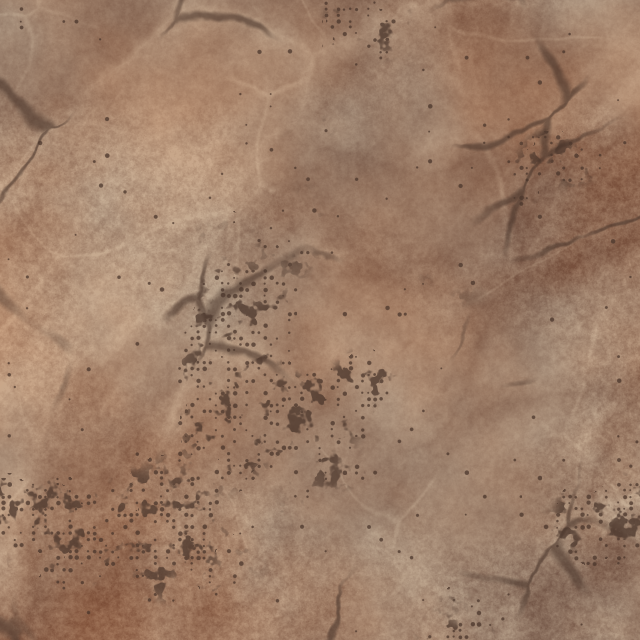
Write a WebGL 2 fragment shader that draws this texture.

```glsl
#version 300 es
precision highp float;
// Weathered sandstone: overlapping curved plates, pale veins, dark cracks, pits and grain.

uniform vec2 u_resolution;
out vec4 fragColor;

const vec3 UMBER = vec3(0.53, 0.39, 0.31);
const vec3 SAND = vec3(0.72, 0.60, 0.50);
const vec3 RUST_SHIFT = vec3(0.014, -0.014, -0.027);
const vec3 PIT = vec3(0.29, 0.21, 0.17);

vec2 hash2(vec2 c) {
  vec3 q = fract(c.xyx * vec3(0.1031, 0.1030, 0.0973));
  q += dot(q, q.yzx + 33.33);
  return fract((q.xx + q.yz) * q.zy);
}

mat2 rotation(float a) {
  return mat2(cos(a), sin(a), -sin(a), cos(a));
}

float valueNoise(vec2 p) {
  vec2 i = floor(p), f = fract(p);
  f = f * f * (3.0 - 2.0 * f);
  float low = mix(hash2(i).x, hash2(i + vec2(1, 0)).x, f.x);
  float high = mix(hash2(i + vec2(0, 1)).x, hash2(i + vec2(1, 1)).x, f.x);
  return mix(low, high, f.y);
}

float fbm(vec2 p, int octaves, float gain) {
  float sum = 0.0, amp = 1.0, total = 0.0;
  for (int i = 0; i < octaves; i++) {
    sum += amp * valueNoise(p);
    total += amp;
    amp *= gain;
    p = rotation(0.65) * p * 2.03 + 17.3;
  }
  return sum / total;
}

// Layered sines that bend straight borders into arcs.
vec2 sineWarp(vec2 p, float amount) {
  for (int i = 1; i <= 3; i++) {
    float k = float(i);
    p += amount / k * sin(p.yx * 4.3 * k + vec2(1.7, 4.1) * k);
  }
  return p;
}

// Cellular plates: x = gap to the nearest border, y = softly blended plate tone.
vec2 plates(vec2 p, float softness) {
  vec2 cell = floor(p);
  float near = 9.0, next = 9.0, tone = 0.0, weights = 0.0;
  for (int y = -1; y <= 1; y++)
  for (int x = -1; x <= 1; x++) {
    vec2 id = cell + vec2(x, y);
    vec2 h = hash2(id);
    float d = length(id + 0.1 + 0.8 * h - p);
    next = min(next, max(near, d));
    near = min(near, d);
    float w = exp(-d / softness);
    tone += w * hash2(id + 71.0).y;
    weights += w;
  }
  return vec2(next - near, tone / weights);
}

// Plates stretched along a diagonal that steepens toward the bottom.
vec2 strata(vec2 p) {
  float ragged = fbm(p * 13.0, 4, 0.55) - 0.5;
  vec2 q = sineWarp(p, 0.045) + ragged * vec2(0.035, -0.035) - 0.5;
  float angle = mix(1.25, 0.6, p.y);
  return plates(rotation(-angle) * q * vec2(2.5, 4.4) + vec2(7.4, 3.7), 0.045);
}

// Round holes of random size, one per grid cell.
float pits(vec2 p, float density) {
  vec2 id = floor(p), h = hash2(id);
  float radius = 0.12 + 0.24 * h.y;
  float d = length(fract(p) - 0.4 - 0.2 * h.yx);
  return step(hash2(id + 9.0).x, density) * (1.0 - smoothstep(radius - 0.1, radius + 0.14, d));
}

float band(float lo, float hi, vec2 p) {
  return smoothstep(lo, hi, fbm(p, 3, 0.5));
}

void main() {
  vec2 p = gl_FragCoord.xy / u_resolution.y;

  // Plate relief: pale crest, crack just below it, broad shadow beyond.
  vec2 plate = strata(p);
  float crackGap = strata(p + vec2(-0.005, 0.008)).x;
  float shadowGap = strata(p + vec2(-0.025, 0.035)).x;
  float crest = exp(-plate.x / 0.13) * band(0.34, 0.62, p * 4.0 + 3.1);
  float crack = (1.0 - smoothstep(0.006, 0.045, crackGap)) * band(0.44, 0.62, p * 6.0 + 21.0);
  float shadow = exp(-shadowGap / 0.2) * band(0.35, 0.65, p * 3.5 + 40.0);

  // Faint hairlines from a second, looser set of plates.
  float hairGap = plates(sineWarp(p + 0.03 * fbm(p * 9.0, 3, 0.5), 0.09) * 3.1 + 13.0, 0.1).x;
  float hair = (1.0 - smoothstep(0.0, 0.03, hairGap)) * band(0.5, 0.68, p * 5.0 + 55.0);

  // Clouded mottling, streaks along the strata and fine grain.
  float mottle = fbm(sineWarp(p, 0.05) * 4.5 + 5.0, 6, 0.62) - 0.5;
  float streak = fbm(rotation(-0.85) * p * vec2(4.0, 17.0) + 30.0, 4, 0.55) - 0.5;
  float grain = fbm(p * 125.0, 3, 0.85) - 0.5;
  float roughness = mix(0.45, 0.95, band(0.35, 0.65, p * 3.0 + 80.0));

  float tone = 0.56 + 1.45 * mottle + 0.5 * streak + roughness * grain;
  tone += 0.55 * (plate.y - 0.5) + 0.48 * crest - 0.36 * shadow + 0.25 * hair;

  // Rust gathers at the lower left, grey elsewhere.
  float rust = 4.5 * (fbm(p * 3.6 + 90.0, 4, 0.55) - 0.5) + 0.6 * (0.75 - p.x - 0.4 * p.y);
  vec3 color = mix(UMBER, SAND, clamp(tone, -0.35, 1.3));
  color += RUST_SHIFT * clamp(rust, -1.1, 1.4);

  // Cracks and clustered pits.
  float cluster = band(0.58, 0.7, p * 5.5 + 63.0);
  float crumbs = smoothstep(0.6, 0.72, fbm(p * 48.0, 3, 0.6)) * cluster;
  float holes = pits(p * 105.0, 0.015 + 0.3 * cluster);
  color = mix(color, PIT, 0.6 * crack);
  color = mix(color, PIT, 0.75 * max(holes, crumbs));

  fragColor = vec4(clamp(color, 0.0, 1.0), 1.0);
}
```
